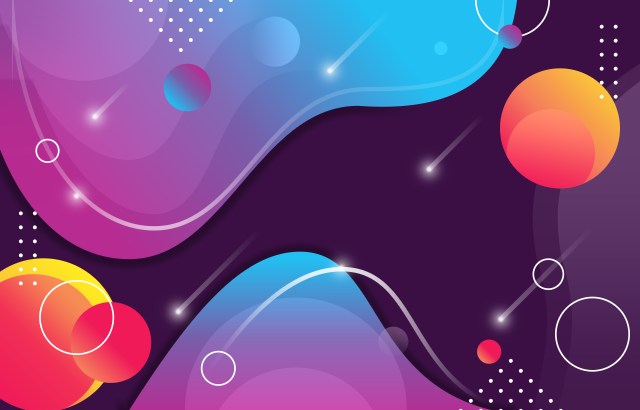
Reproduce this background procedurally as a Shadertoy shader.

```glsl
// Fluid gradient waves with glossy discs, rings, dot grids and comets on deep purple.

vec3 col = vec3(0.23, 0.06, 0.265);

void paint(vec3 c, float alpha) { col = mix(col, c, alpha); }

// Antialiased coverage of a signed distance; the canvas is 4.92 units tall.
float fill(float d) { return clamp(0.5 - d * iResolution.y / 4.92, 0.0, 1.0); }

float disc(vec2 p, vec2 c, float r) { return fill(length(p - c) - r); }

// Signed distance to a cubic Bezier that is monotone in x; positive below it.
float curve(vec2 p, vec4 ab, vec4 cd) {
  float lo = 0.0, hi = 1.0;
  vec2 q, tangent;
  for (int i = 0; i < 14; i++) {
    float t = 0.5 * (lo + hi);
    vec2 m = mix(ab.zw, cd.xy, t);
    vec2 u = mix(mix(ab.xy, ab.zw, t), m, t), v = mix(m, mix(cd.xy, cd.zw, t), t);
    q = mix(u, v, t);
    tangent = v - u;
    if (q.x < p.x) lo = t; else hi = t;
  }
  return (p.y - q.y) * tangent.x / length(tangent);
}

// Two joined Bezier pieces.
float wave(vec2 p, vec4 ab, vec4 cd, vec4 ef, vec2 g) {
  return p.x < cd.z ? curve(p, ab, cd) : curve(p, vec4(cd.zw, ef.xy), vec4(ef.zw, g));
}

// Dots at whole grid positions from zero to last.
float dots(vec2 q, vec2 last) {
  return fill(length(q - clamp(round(q), vec2(0), last)) * 0.168 - 0.023);
}

vec3 ramp(vec3 a, vec3 b, vec3 c, float t) {
  t = clamp(t, 0.0, 1.0) * 2.0;
  return t < 1.0 ? mix(a, b, t) : mix(b, c, t - 1.0);
}

// Disc shaded from lower left to upper right.
void ball(vec2 p, vec2 c, float r, vec3 low, vec3 mid, vec3 high) {
  paint(ramp(low, mid, high, 0.5 + (p.x - c.x - p.y + c.y) * 0.36 / r), disc(p, c, r));
}

void mainImage(out vec4 fragColor, in vec2 fragCoord) {
  // Canvas units with y running downward
  vec2 p = vec2(fragCoord.x, iResolution.y - fragCoord.y) * 4.92 / iResolution.y;
  vec3 magenta = vec3(0.72, 0.17, 0.57), violet = vec3(0.47, 0.37, 0.67);
  vec3 sky = vec3(0.13, 0.75, 0.95), red = vec3(0.94, 0.1, 0.35);
  vec3 orange = vec3(0.96, 0.5, 0.36), gold = vec3(0.98, 0.77, 0.22);
  vec3 white = vec3(1);

  // Right ribbons
  float fade = 1.0 - smoothstep(1.5, 4.9, p.y);
  for (float i = 0.0; i < 2.0; i++) {
    float d = wave(p.yx - vec2(0, 0.3 * i), vec4(0.75, 7.7, 1.6, 6.4), vec4(2.3, 6.3, 3.1, 6.44),
      vec4(3.8, 6.66, 4.2, 6.55), vec2(4.94, 6.4));
    paint(vec3(0.42, 0.27, 0.46), fill(-d) * (0.1 + (0.25 + 0.4 * i) * fade));
  }

  // Upper wave, its shadow and inner folds
  float top = p.x < 4.3
    ? wave(p, vec4(-0.1, 1.5, 0.2, 2.5), vec4(0.8, 3.11, 1.55, 3.11), vec4(2.7, 3.11, 3.1, 1.27), vec2(4.3, 1.27))
    : curve(p, vec4(4.3, 1.27, 5.4, 1.35), vec4(6.1, 1, 6.21, -0.05));
  top = max(top, p.x - 6.21);
  col *= 1.0 - 0.3 * smoothstep(0.16, 0.04, top) * smoothstep(5.2, 4.0, p.x);
  vec3 wash = ramp(magenta, violet, sky, (p.x - 0.8 * p.y + 0.9) / 5.2);
  wash = mix(wash, vec3(0.42, 0.2, 0.52), 0.65 * exp(-dot(p, p)));
  for (float i = 0.0; i < 2.0; i++) {
    float fold = wave(p - i * vec2(0.3, 0.65), vec4(0.1, 0.3, 0.4, 1.3), vec4(1, 1.92, 1.55, 1.92),
      vec4(2.4, 1.9, 2.2, 0.2), vec2(3.35, 0.2));
    wash += 0.04 * fill(fold) * smoothstep(3.3 + i, 2.8, p.x);
  }
  wash += 0.045 * disc(p, vec2(1, -0.05), 1.02);
  wash += 0.13 * disc(p, vec2(3.3, 0.5), 0.3) * smoothstep(2.9, 3.6, p.x);
  wash += 0.07 * disc(p, vec2(5.29, 0.58), 0.08);
  paint(wash, fill(top));

  // Lower wave with nested hills
  float hill = -wave(p, vec4(1.5, 5, 2.2, 3.9), vec4(2.85, 3.02, 3.6, 3.02), vec4(4.6, 3.02, 4.4, 4.7), vec2(6.1, 4.96));
  hill = max(hill, max(1.5 - p.x, p.x - 6.1));
  col *= 1.0 - 0.3 * smoothstep(0.14, 0.03, hill);
  wash = ramp(sky, violet, magenta, (p.y - 3.1) / 1.9);
  wash += 0.06 * disc(p, vec2(3.55, 4.9), 1.33) + 0.05 * disc(p, vec2(3.55, 5.5), 1.09);
  paint(wash, fill(hill));
  paint(vec3(0.72, 0.58, 0.75), 0.4 * disc(p, vec2(4.72, 4.1), 0.18) * smoothstep(4.4, 3.9, p.y));

  // Flowing highlight lines
  float line = p.x < 4.4
    ? wave(p, vec4(0.15, 0, 0.2, 1.7), vec4(1, 2.74, 1.85, 2.74), vec4(2.9, 2.74, 3.2, 1.07), vec2(4.4, 1.07))
    : curve(p, vec4(4.4, 1.07, 5.3, 1.07), vec4(6, 1, 6.05, 0));
  float span = step(0.15, p.x) * step(p.x, 6.05);
  paint(white, span * fill(abs(line) - 0.026) * (0.14 + 0.5 * exp(-pow(abs(p.x - 1.9), 2.0))));
  line = wave(p, vec4(2.35, 4.7, 2.9, 3.8), vec4(3.5, 3.23, 4.1, 3.23), vec4(5, 3.23, 4.9, 4.5), vec2(6, 4.9));
  span = smoothstep(2.4, 3.9, p.x) * smoothstep(6.0, 4.2, p.x);
  paint(white, 0.85 * span * fill(abs(line) - 0.027));

  // Glossy discs
  vec2 c = vec2(6.72, 1.54);
  ball(p, c, 0.72, red, orange, gold);
  paint(mix(orange + 0.08, red, smoothstep(1.2, 2.4, p.y)), 0.7 * disc(p, c, 0.72) * disc(p, vec2(6.61, 1.84), 0.53));
  c = vec2(0.52, 4.02);
  ball(p, c, 0.92, red, gold, vec3(1, 0.93, 0.12));
  paint(mix(red, orange, smoothstep(-0.1, 1.1, p.x - p.y + 3.7)), 0.85 * disc(p, c, 0.92) * disc(p, vec2(0.4, 4.14), 0.85));
  ball(p, vec2(1.33, 4.11), 0.485, orange, red, red);
  ball(p, vec2(5.87, 4.22), 0.145, orange, red, red);
  ball(p, vec2(2.25, 1.05), 0.285, sky, violet, magenta);

  // Rings
  vec3 rings[6] = vec3[6](vec3(0.57, 1.81, 0.135), vec3(0.92, 3.81, 0.44), vec3(2.62, 4.42, 0.2),
    vec3(6.15, 0, 0.44), vec3(6.58, 3.29, 0.18), vec3(7.11, 4.01, 0.44));
  for (int i = 0; i < 6; i++)
    paint(white, fill(abs(length(p - rings[i].xy) - rings[i].z) - 0.01));
  ball(p, vec2(6.12, 0.44), 0.145, sky, violet, magenta);

  // Comets and sparkles: centre and tail length
  vec3 comets[7] = vec3[7](vec3(1.14, 1.4, 0.58), vec3(3.96, 0.85, 1), vec3(5.15, 2.03, 0.9),
    vec3(2.14, 3.74, 1.36), vec3(6.01, 3.83, 1.55), vec3(0.92, 2.35, 0.01), vec3(4.1, 3.21, 0.01));
  for (int i = 0; i < 7; i++) {
    vec2 q = p - comets[i].xy;
    vec2 r = vec2(q.x - q.y, q.x + q.y) * 0.707;
    float size = comets[i].z, body = length(r - vec2(clamp(r.x, 0.0, size), 0));
    paint(white, 0.35 * fill(body - 0.03) * clamp(1.0 - r.x / size, 0.0, 1.0));
    paint(white, 0.5 * exp(-dot(q, q) * 75.0));
    paint(white, 0.8 * exp(-dot(q, q) * 900.0));
  }

  // Dot grids
  vec2 up = vec2(2.17, 0.6) - p, down = p - vec2(6.13, 4.33);
  paint(white, dots(vec2(up.x + up.y, up.y - up.x) / 0.24, vec2(5)));
  paint(white, dots(vec2(down.x + down.y, down.y - down.x) / 0.24, vec2(5)));
  paint(white, dots((p - vec2(0.25, 2.56)) / 0.168, vec2(1, 5)));
  paint(white, dots((p - vec2(7.22, 0.32)) / 0.168, vec2(1, 5)));
  fragColor = vec4(col, 1);
}
```
